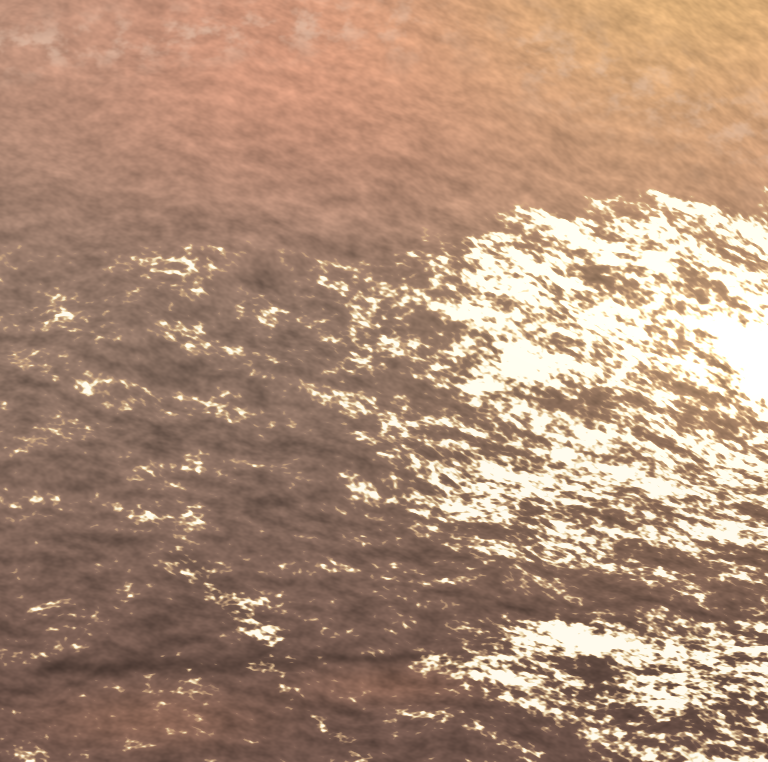
This texture is drawn by a WebGL 2 fragment shader. Its source:

```glsl
#version 300 es
precision highp float;

uniform vec2 u_resolution;
out vec4 fragColor;

vec2 hashGradient(vec2 cell) {
    vec3 h = fract(cell.xyx * vec3(0.1031, 0.1030, 0.0973));
    h += dot(h, h.yzx + 33.33);
    float angle = 6.28318 * fract((h.x + h.y) * h.z);
    return vec2(cos(angle), sin(angle));
}

float gradientNoise(vec2 p) {
    vec2 i = floor(p), f = p - i;
    vec2 u = f * f * f * (f * (f * 6.0 - 15.0) + 10.0);
    vec2 e = vec2(1.0, 0.0);
    float a = dot(hashGradient(i), f);
    float b = dot(hashGradient(i + e.xy), f - e.xy);
    float c = dot(hashGradient(i + e.yx), f - e.yx);
    float d = dot(hashGradient(i + e.xx), f - e.xx);
    return 1.4 * mix(mix(a, b, u.x), mix(c, d, u.x), u.y);
}

float fbm(vec2 p, int octaves) {
    float sum = 0.0, gain = 0.6;
    for (int i = 0; i < octaves; i++) {
        sum += gain * gradientNoise(p);
        p = mat2(1.6, 1.2, -1.2, 1.6) * p + 7.3;
        gain *= 0.55;
    }
    return sum;
}

float blob(vec2 p, vec2 center, vec2 radius) {
    vec2 q = (p - center) / radius;
    return exp(-dot(q, q));
}

float streak(vec2 p, vec2 a, vec2 b, float width) {
    vec2 pa = p - a, ba = b - a;
    float d = length(pa - ba * clamp(dot(pa, ba) / dot(ba, ba), 0.0, 1.0)) / width;
    return exp(-d * d);
}

// Coordinates whose rows follow the slanting wave crests
vec2 waveSpace(vec2 p, float warp) {
    float slant = mix(0.45, 1.0, smoothstep(0.0, 0.5, p.y));
    return vec2(p.x, p.y + slant * (0.06 * p.x + 0.2 * p.x * p.x) + 0.015 * warp);
}

vec3 waterTint(vec2 p) {
    vec3 tint = mix(vec3(0.44, 0.335, 0.295), vec3(0.57, 0.465, 0.405), smoothstep(0.0, 0.6, p.y));
    tint = mix(tint, vec3(0.72, 0.555, 0.47), smoothstep(0.58, 0.95, p.y));
    tint += vec3(0.11, 0.065, 0.02) * smoothstep(0.35, 1.0, p.x) * smoothstep(0.05, 0.5, p.y);
    tint = mix(tint, vec3(0.86, 0.60, 0.49), 0.75 * blob(p, vec2(0.42, 0.95), vec2(0.3, 0.2)));
    return mix(tint, vec3(0.88, 0.71, 0.47), 0.75 * blob(p, vec2(0.92, 1.03), vec2(0.36, 0.2)));
}

// How much of the surface catches the sun
float glitterDensity(vec2 p, float wobble) {
    float side = p.x - 0.08 * (1.0 - smoothstep(0.15, 0.45, p.y));
    float density = 0.05 + 0.46 * smoothstep(0.32, 0.76, side);
    float clusters = gradientNoise(vec2(15.0 * p.x - 5.0 * p.y, 8.0 * p.y));
    density += (0.17 + 0.16 * clusters) * blob(p, vec2(0.28, 0.58), vec2(0.26, 0.15));
    density += 0.16 * blob(p, vec2(0.8, 0.65), vec2(0.2, 0.07));
    density += 0.28 * blob(p, vec2(0.66, 0.52), vec2(0.06, 0.045));
    density += 0.65 * blob(p, vec2(0.98, 0.53), vec2(0.06, 0.05));
    density += 0.18 * blob(p, vec2(0.62, 0.37), vec2(0.12, 0.05));
    density += 0.45 * blob(p, vec2(0.74, 0.16), vec2(0.075, 0.02));
    density += 0.12 * blob(p, vec2(0.88, 0.1), vec2(0.16, 0.03));
    density -= 0.3 * blob(p, vec2(0.86, 0.225), vec2(0.26, 0.05));
    density -= 0.25 * blob(p, vec2(0.72, 0.02), vec2(0.22, 0.04));
    density += 0.38 * streak(p, vec2(0.24, 0.26), vec2(0.355, 0.16), 0.022);
    density += 0.32 * streak(p, vec2(0.36, 0.1), vec2(0.48, 0.0), 0.012);
    float shore = 0.69 + 0.055 * smoothstep(0.45, 1.0, p.x) + 0.02 * wobble;
    return density - 0.9 * smoothstep(shore - 0.025, shore + 0.03, p.y);
}

// Pale broken surf along the top edge
float foamCover(vec2 p) {
    float band = streak(p, vec2(0.0, 0.935), vec2(0.42, 0.97), 0.035);
    band += 0.7 * blob(p, vec2(0.52, 0.97), vec2(0.08, 0.05));
    band += 0.75 * streak(p, vec2(0.7, 0.93), vec2(1.0, 0.82), 0.055);
    float lace = fbm(p * vec2(24.0, 32.0), 4);
    return min(band, 1.0) * smoothstep(-0.12, 0.5, lace);
}

void main() {
    vec2 p = gl_FragCoord.xy / u_resolution;
    float warp = fbm(p * 6.0, 2);
    vec2 q = waveSpace(p, warp);
    float swell = gradientNoise(q * vec2(7.0, 25.0));
    float ripple = gradientNoise(q * vec2(23.0, 62.0) + 3.7);
    float grain = fbm(q * vec2(75.0, 120.0), 2);

    // Water body and its relief
    float depth = 1.0 - smoothstep(0.55, 0.85, p.y);
    vec3 color = waterTint(p);
    color += vec3(0.10, 0.06, 0.035) * blob(p, vec2(0.2, 0.055), vec2(0.14, 0.04));
    color += vec3(0.11, 0.065, 0.04) * blob(p, vec2(0.51, 0.1), vec2(0.11, 0.025));
    float relief = mix(0.05, 0.17, depth) * swell + mix(0.09, 0.19, depth) * ripple;
    color *= 1.0 + relief + mix(0.11, 0.17, depth) * grain;

    // Dark troughs between the lower swells
    float trough = streak(p, vec2(0.06, 0.12 + 0.02 * warp), vec2(0.38, 0.13 + 0.02 * warp), 0.012);
    trough += streak(p, vec2(0.4, 0.135 + 0.02 * warp), vec2(0.66, 0.13 + 0.02 * warp), 0.007);
    trough += 0.6 * blob(p, vec2(0.52, 0.785), vec2(0.07, 0.012));
    color *= 1.0 - 0.22 * trough;

    // Surf
    float foam = foamCover(p);
    color = mix(color, vec3(0.91, 0.78, 0.69), 0.6 * foam);

    // Sun glitter, from warm rims to white cores
    float facets = 0.62 * grain + 0.36 * ripple + 0.4 * swell;
    float light = facets + glitterDensity(p, warp + swell) - 0.48;
    color = mix(color, vec3(0.82, 0.67, 0.50), 0.75 * smoothstep(-0.16, 0.04, light));
    color = mix(color, vec3(0.95, 0.87, 0.70), smoothstep(-0.01, 0.11, light));
    color = mix(color, vec3(1.0, 0.985, 0.93), smoothstep(0.07, 0.2, light));

    // Soft bloom over the brightest water
    float bloom = blob(p, vec2(0.97, 0.53), vec2(0.13, 0.1)) + 0.5 * blob(p, vec2(0.8, 0.62), vec2(0.22, 0.12));
    color += vec3(0.14, 0.12, 0.08) * bloom;
    fragColor = vec4(clamp(color, 0.0, 1.0), 1.0);
}
```
